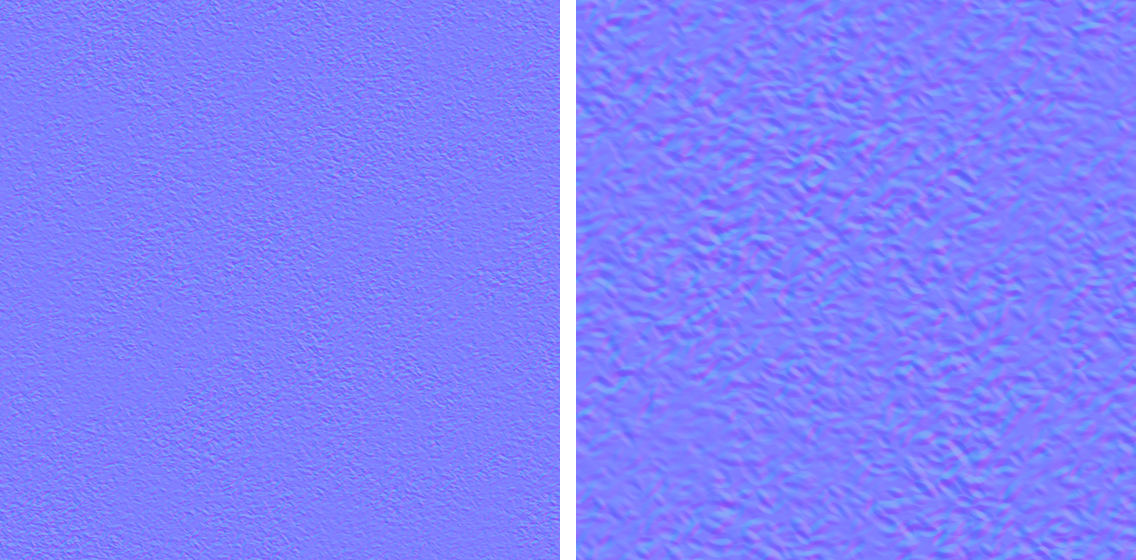
Left, the full canvas; right, a detail of the centre.
Give the GLSL for this texture map, as a WebGL 2 fragment shader.

```glsl
#version 300 es
precision highp float;
// Tangent-space normal map of fine, patchy plaster with short slanted ridges.

uniform vec2 u_resolution;
out vec4 fragColor;

// Integer hash: three random values in 0..1 for each cell and seed.
vec3 hash3(ivec2 cell, int seed) {
    uvec3 v = uvec3(ivec3(cell, seed)) * 1664525u + 1013904223u;
    v.x += v.y * v.z; v.y += v.z * v.x; v.z += v.x * v.y;
    v ^= v >> 16u;
    v.x += v.y * v.z; v.y += v.z * v.x; v.z += v.x * v.y;
    return vec3(v >> 8u) / 16777216.0;
}

// Smooth value noise in 0..1.
float valueNoise(vec2 p, int seed) {
    ivec2 cell = ivec2(floor(p));
    vec2 f = fract(p);
    f = f * f * (3.0 - 2.0 * f);
    float low = mix(hash3(cell, seed).x, hash3(cell + ivec2(1, 0), seed).x, f.x);
    float high = mix(hash3(cell + ivec2(0, 1), seed).x, hash3(cell + ivec2(1, 1), seed).x, f.x);
    return mix(low, high, f.y);
}

// Layered noise around 0.5 for the rough and worn patches.
float patchNoise(vec2 p, int octaves) {
    float sum = 0.0, total = 0.0, weight = 1.0;
    for (int i = 0; i < octaves; i++) {
        sum += weight * valueNoise(p, 40 + i);
        total += weight;
        weight *= 0.85;
        p = mat2(1.6, 1.2, -1.2, 1.6) * p + 3.7;
    }
    return sum / total;
}

// Slope of one elongated bump with height (1 - q)^2 inside its ellipse.
vec2 bumpSlope(vec2 offset, float angle, vec2 radii) {
    float c = cos(angle), s = sin(angle);
    vec2 local = vec2(c * offset.x + s * offset.y, c * offset.y - s * offset.x);
    vec2 scaled = local / radii;
    vec2 slope = -4.0 * max(0.0, 1.0 - dot(scaled, scaled)) * scaled / radii;
    return vec2(c * slope.x - s * slope.y, s * slope.x + c * slope.y);
}

// Cellular relief: one raised or sunken bump in each cell, slopes added up.
vec2 reliefSlope(vec2 p, vec2 radii, float tilt, float spread, int seed) {
    ivec2 home = ivec2(floor(p));
    vec2 slope = vec2(0.0);
    for (int y = -1; y <= 1; y++) {
        for (int x = -1; x <= 1; x++) {
            ivec2 cell = home + ivec2(x, y);
            vec3 rnd = hash3(cell, seed);
            vec3 shape = hash3(cell, seed + 1);
            float angle = tilt + spread * (2.0 * shape.x - 1.0);
            float height = 2.0 * rnd.z - 1.0;
            slope += height * bumpSlope(p - vec2(cell) - rnd.xy, angle, radii);
        }
    }
    return slope;
}

// Rounds off slopes that approach the limit.
vec2 softLimit(vec2 slope, float limit) {
    return slope * inversesqrt(1.0 + dot(slope, slope) / (limit * limit));
}

void main() {
    vec2 uv = gl_FragCoord.xy / min(u_resolution.x, u_resolution.y);

    // Two sizes of grain.
    const float tilt = 0.1;
    const float spread = 1.0;
    vec2 coarse = reliefSlope(uv * 103.0, vec2(0.95, 0.46), tilt, spread, 11);
    vec2 fine = reliefSlope(uv * 152.0 + 0.37, vec2(0.95, 0.5), tilt, spread, 23);

    // Roughness fades to nearly smooth in irregular patches.
    float patches = patchNoise(uv * vec2(8.0, 10.0), 5);
    float roughness = mix(0.5, 1.45, smoothstep(0.25, 0.75, patches));

    // Slopes to normal, packed into 0..1.
    const float strength = 0.135;
    vec2 slope = strength * roughness * (0.6 * coarse + 0.65 * fine);
    vec3 normal = normalize(vec3(-softLimit(slope, 0.45), 1.0));
    fragColor = vec4(0.5 + 0.5 * normal, 1.0);
}
```
